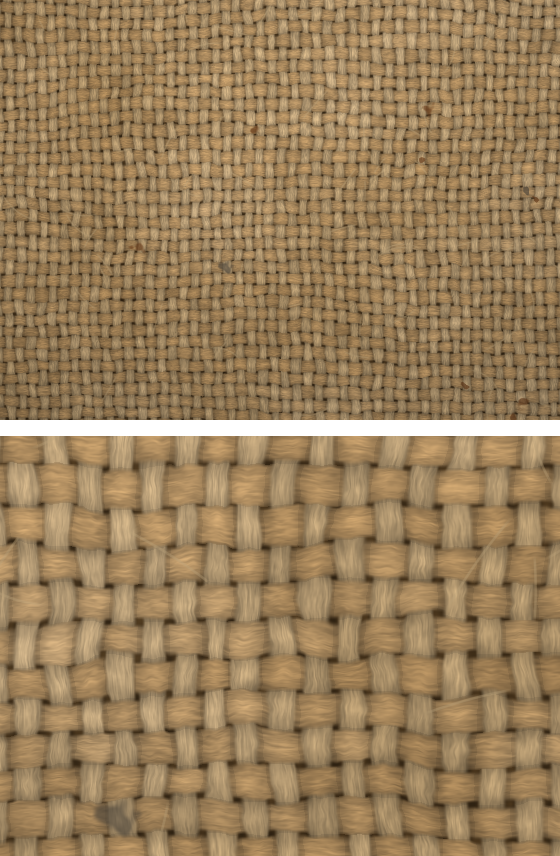
Top: the whole. Bottom: its middle third, enlarged.
Give the GLSL for this texture, as a Shadertoy shader.

```glsl
float hash(vec2 p) {
    return fract(sin(dot(p, vec2(127.1, 311.7))) * 43758.545);
}

float noise(vec2 p) {
    vec2 i = floor(p), f = fract(p);
    f = f * f * (3.0 - 2.0 * f);
    return mix(mix(hash(i), hash(i + vec2(1, 0)), f.x),
               mix(hash(i + vec2(0, 1)), hash(i + vec2(1, 1)), f.x), f.y);
}

float fbm(vec2 p) {
    float sum = 0.0, amp = 0.5;
    for (int i = 0; i < 4; i++) {
        sum += amp * noise(p);
        p = p * 2.03 + 7.1;
        amp *= 0.5;
    }
    return sum;
}

// One yarn: along and across are its own axes, lift is its height in the weave
vec4 yarn(float along, float across, float id, float lift, float halfWidth, vec3 tint, float blur) {
    float width = halfWidth + 0.15 * (noise(vec2(along * 0.8, id * 17.3)) - 0.5);
    float d = across / width;
    float fibre = noise(vec2(along * 2.2 + across * 3.0, across * 15.0 + id * 9.7));
    float fine = noise(vec2(along * 5.0 - across * 4.0, across * 27.0 + id * 5.3));
    float tone = noise(vec2(along * 0.65 + 31.0, id * 13.7));
    float shade = 0.89 + 0.15 * lift - 0.17 * d * d;
    shade *= 0.83 + 0.17 * fibre + 0.13 * fine + 0.16 * (tone - 0.3);
    vec3 colour = mix(tint, vec3(0.66, 0.57, 0.44), 0.4 * hash(vec2(id, 4.0)) * tone);
    float cover = 1.0 - smoothstep(width - blur, width + blur, abs(across));
    return vec4(colour * shade, cover);
}

void mainImage(out vec4 fragColor, in vec2 fragCoord) {
    vec2 uv = fragCoord / iResolution.xy;
    vec2 pos = fragCoord / iResolution.y;
    float pixel = 1.0 / iResolution.y;

    // Uneven grid of 50 by 34 yarns, rows a little taller at the top
    vec2 grid = vec2(50.0, 34.0) * vec2(uv.x, uv.y + 0.05 * uv.y * (1.0 - uv.y));
    grid += 1.1 * (vec2(noise(uv * 4.0), noise(uv * 4.0 + 40.0)) - 0.5);
    grid += 0.32 * (vec2(noise(grid * 0.7 + 9.0), noise(grid * 0.7 + 70.0)) - 0.5);
    grid += 0.08 * (vec2(noise(grid * 4.0), noise(grid * 4.0 + 50.0)) - 0.5);
    vec2 cell = floor(grid), f = fract(grid) - 0.5;
    float side = mod(cell.x + cell.y, 2.0) * 2.0 - 1.0;
    float blur = max(0.07, 34.0 * pixel);

    // Plain weave: the lower yarn first, then the upper one
    vec4 weft = yarn(grid.x, f.y, cell.y, side * cos(3.1416 * f.x), 0.44, vec3(0.64, 0.51, 0.34), blur);
    vec4 warp = yarn(grid.y, f.x, cell.x + 90.0, -side * cos(3.1416 * f.y), 0.37, vec3(0.67, 0.57, 0.42), blur);
    vec4 upper = side > 0.0 ? weft : warp;
    vec4 lower = side > 0.0 ? warp : weft;
    vec3 colour = vec3(0.22, 0.16, 0.085) * (0.8 + 0.5 * noise(grid * 5.0));
    colour = mix(colour, lower.rgb * 0.93, lower.a);
    colour = mix(colour, upper.rgb, upper.a);

    // Fuzz, and broad patches of warmer and greyer cloth
    colour *= 0.9 + 0.2 * fbm(pos * vec2(75.0, 90.0));
    float patches = fbm(pos * 4.0 + 3.0) - 0.47;
    colour *= 1.0 + patches * vec3(0.16, 0.2, 0.3);

    // Small stains, some grey and some rusty
    for (int i = 0; i < 10; i++) {
        float k = float(i);
        vec2 centre = vec2(hash(vec2(k, 1.3)) * 1.333, hash(vec2(k, 2.7)));
        float radius = mix(0.005, 0.018, hash(vec2(k, 5.1)));
        float d = length(pos - centre) + 0.018 * (noise(pos * 90.0) - 0.5);
        vec3 stain = mix(vec3(0.25, 0.23, 0.2), vec3(0.36, 0.19, 0.07), step(0.5, hash(vec2(k, 8.2))));
        colour = mix(colour, stain, 0.6 * (1.0 - smoothstep(radius * 0.4, radius, d)));
    }

    // Loose curved hairs
    for (int i = 0; i < 70; i++) {
        float k = float(i);
        vec2 local = pos - vec2(hash(vec2(k, 11.0)) * 1.333, hash(vec2(k, 12.0)));
        float angle = 6.2832 * hash(vec2(k, 13.0));
        local = mat2(cos(angle), -sin(angle), sin(angle), cos(angle)) * local;
        float bend = 14.0 * (hash(vec2(k, 14.0)) - 0.5);
        float reach = mix(0.015, 0.06, hash(vec2(k, 15.0)));
        float d = abs(local.y - bend * local.x * local.x) / sqrt(1.0 + 4.0 * bend * bend * local.x * local.x);
        float hair = (1.0 - smoothstep(0.0004, 0.0008 + pixel, d))
                   * (1.0 - smoothstep(reach * 0.7, reach, abs(local.x)));
        colour = mix(colour, vec3(0.69, 0.6, 0.45), 0.38 * hair);
    }

    // Light falls off toward the bottom and the corners
    vec2 offset = uv - vec2(0.48, 0.62);
    colour *= 1.06 + 0.08 * (uv.y - 0.5) - 0.28 * dot(offset, offset);
    fragColor = vec4(clamp(colour, 0.0, 1.0), 1.0);
}
```
